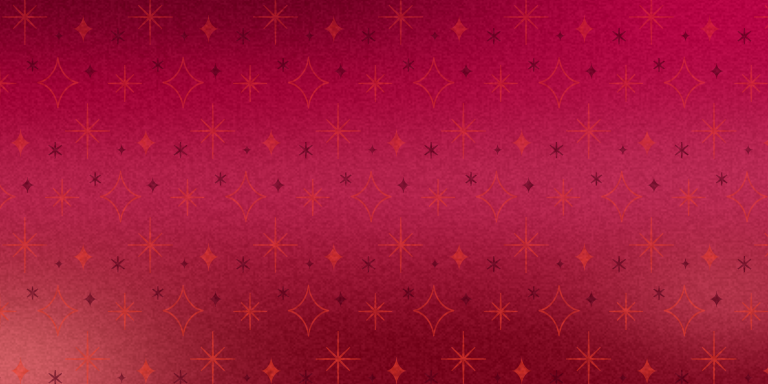
A Shadertoy shader for this pattern:

```glsl
#define COLUMN 32.63          // repeat width, canvas height = 100
#define ROW 29.69             // row spacing, each row shifts half a column
#define ANCHOR vec2(39.1, 36.2)
#define LINE 0.5              // stroke width
#define WAIST 1.2             // arc centre of the concave sides
#define GRAIN 0.075
#define WEAR 0.45
#define EMBER vec3(0.92, 0.24, 0.16)
#define WINE vec3(0.30, 0.00, 0.09)
#define BLUSH vec3(0.82, 0.37, 0.39)
#define MAGENTA vec3(0.71, 0.01, 0.26)

float hash(vec2 p) {
    return fract(sin(dot(p, vec2(127.1, 311.7))) * 43758.5453);
}

float noise(vec2 p) {
    vec2 i = floor(p), f = fract(p);
    f = f * f * (3.0 - 2.0 * f);
    return mix(mix(hash(i), hash(i + vec2(1, 0)), f.x),
               mix(hash(i + vec2(0, 1)), hash(i + vec2(1, 1)), f.x), f.y);
}

// Position relative to the nearest copy of a motif on the staggered lattice
vec2 lattice(vec2 p, vec2 offset) {
    p -= ANCHOR + offset;
    float row = floor(p.y / ROW + 0.5);
    p.y -= row * ROW;
    p.x -= row * 0.5 * COLUMN;
    p.x -= COLUMN * floor(p.x / COLUMN + 0.5);
    return p;
}

// Tapered stroke through the origin
float ray(vec2 p, vec2 dir, float len) {
    float along = abs(dot(p, dir));
    float across = abs(dot(p, vec2(-dir.y, dir.x)));
    return max(across - 0.5 * LINE * (1.25 - 0.7 * along / len), along - len);
}

float eightRayStar(vec2 p, vec2 radius, float diagonal) {
    float cross4 = min(ray(p, vec2(1, 0), radius.x), ray(p, vec2(0, 1), radius.y));
    return min(cross4, ray(abs(p), vec2(0.7071), diagonal));
}

float asterisk(vec2 p, float radius) {
    return min(ray(p, vec2(0, 1), radius), ray(abs(p), vec2(0.8, 0.6), radius));
}

// Four-point star with sides curved inward
float sparkle(vec2 p, vec2 radius) {
    vec2 q = abs(p) / radius;
    float arc = length(vec2(WAIST - 1.0, WAIST)) - length(q - WAIST);
    float d = max(arc, (q.x + q.y - 1.0) * 0.7071);
    return d * 0.5 * (radius.x + radius.y);
}

float glow(vec2 p, vec2 centre, vec2 spread) {
    vec2 q = (p - centre) / spread;
    return exp(-dot(q, q));
}

// Uneven satin backdrop; uv.y runs downward
vec3 backdrop(vec2 uv) {
    vec3 c = mix(vec3(0.43, 0.00, 0.13), vec3(0.63, 0.01, 0.21), smoothstep(-0.05, 0.27, uv.y));
    c = mix(c, vec3(0.69, 0.12, 0.28), smoothstep(0.22, 0.48, uv.y));
    c = mix(c, vec3(0.60, 0.08, 0.20), smoothstep(0.50, 0.72, uv.y));
    c = mix(c, vec3(0.47, 0.02, 0.11), smoothstep(0.66, 0.92, uv.y));
    c = mix(c, MAGENTA, smoothstep(0.35, 0.95, uv.x) * (1.0 - smoothstep(0.05, 0.5, uv.y)));
    c = mix(c, vec3(0.74, 0.19, 0.35), 0.6 * glow(uv, vec2(1.0, 0.42), vec2(0.45, 0.22)));
    c = mix(c, vec3(0.72, 0.23, 0.31), 0.8 * glow(uv, vec2(0.95, 0.77), vec2(0.17, 0.17)));
    return mix(c, BLUSH, 0.95 * glow(uv, vec2(0.0, 0.97), vec2(0.24, 0.28)));
}

void mainImage(out vec4 fragColor, in vec2 fragCoord) {
    vec2 p = 100.0 * fragCoord / iResolution.y;
    vec2 uv = fragCoord / iResolution.xy;
    uv.y = 1.0 - uv.y;
    float soft = 70.0 / iResolution.y;

    // Bright motifs
    float bright = eightRayStar(lattice(p, vec2(0.0)), vec2(5.8, 7.2), 4.3);
    bright = min(bright, eightRayStar(lattice(p, vec2(-6.6, -17.3)), vec2(4.4, 4.8), 3.3));
    bright = min(bright, sparkle(lattice(p, vec2(15.2, -3.1)), vec2(2.5, 3.5)));
    float outline = sparkle(lattice(p, vec2(8.6, -17.1)), vec2(5.1, 6.4));
    bright = min(bright, abs(outline) - 0.42 * LINE);

    // Dark motifs
    float dark = asterisk(lattice(p, vec2(-8.4, -5.0)), 2.1);
    dark = min(dark, asterisk(lattice(p, vec2(2.0, -12.5)), 1.7));
    dark = min(dark, sparkle(lattice(p, vec2(8.9, -4.9)), vec2(1.1, 1.3)));
    dark = min(dark, sparkle(lattice(p, vec2(17.0, -14.1)), vec2(1.7, 2.0)));

    // Worn ink over the backdrop
    float ink = 1.0 - WEAR * noise(p * 1.3 + 40.0);
    vec3 col = backdrop(uv);
    float brightMask = 1.0 - smoothstep(-soft, soft, bright);
    float darkMask = 1.0 - smoothstep(-soft, soft, dark);
    col = mix(col, EMBER, brightMask * ink * mix(0.42, 0.68, uv.y));
    col = mix(col, WINE, darkMask * ink * 0.68);

    // Paper grain
    float grain = noise(p * 2.1) + 0.5 * noise(p * vec2(0.9, 1.7) + 17.0) - 0.75;
    col += GRAIN * grain * vec3(1.0, 0.6, 0.7);
    fragColor = vec4(clamp(col, 0.0, 1.0), 1.0);
}
```
